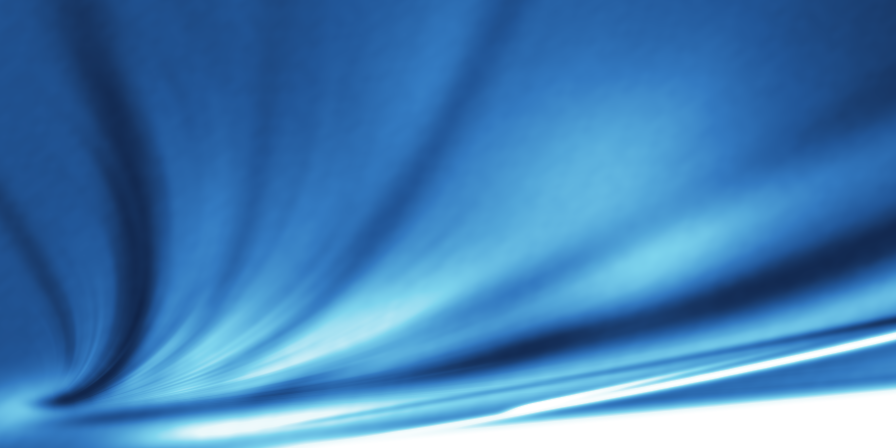
Give the GLSL for this background, as a Shadertoy shader.

```glsl
// Blue motion-blurred tunnel: curved streaks fanning out from a low left vanishing point.

const vec2 VANISH = vec2(0.03, 0.085);   // units of canvas height
const float BASE_TONE = 1.8;
const float FAN_STRENGTH = 1.9;          // contrast of the fine streaks
const float FAN_DENSITY = 6.0;
const float GRAIN = 0.12;
const float FADE_IN = 0.14;              // part of each curve that fades in
const float FLOOR_SLOPE = 0.092;
const float FLOOR_OFFSET = -0.045;
const float FLOOR_SOFTNESS = 0.024;
const float WHITE_TONE = 7.0;
const int CURVE_STEPS = 20;

// Tone ramp from deep navy to white
const vec3 RAMP[8] = vec3[8](
    vec3(0.05, 0.11, 0.24), vec3(0.09, 0.21, 0.39),
    vec3(0.13, 0.34, 0.60), vec3(0.20, 0.48, 0.76),
    vec3(0.32, 0.65, 0.85), vec3(0.49, 0.83, 0.93),
    vec3(0.91, 0.97, 0.98), vec3(1.0));

vec3 toneColor(float tone) {
    float t = clamp(tone, 0.0, 6.999);
    int i = int(t);
    return mix(RAMP[i], RAMP[i + 1], fract(t));
}

float hash(vec2 p) {
    vec3 q = fract(vec3(p.xyx) * 0.1031);
    q += dot(q, q.yzx + 33.33);
    return fract((q.x + q.y) * q.z);
}

float noise(vec2 p) {
    vec2 i = floor(p), f = fract(p);
    f = f * f * (3.0 - 2.0 * f);
    return mix(mix(hash(i), hash(i + vec2(1, 0)), f.x),
               mix(hash(i + vec2(0, 1)), hash(i + vec2(1, 1)), f.x), f.y);
}

// Soft tilted ellipse
float glow(vec2 p, vec2 center, vec2 radii, float tilt) {
    vec2 d = p - center;
    float c = cos(tilt), s = sin(tilt);
    d = vec2(c * d.x + s * d.y, c * d.y - s * d.x) / radii;
    return exp(-dot(d, d));
}

// Soft quadratic curve; width and strength run from start to end
float streak(vec2 p, vec2 a, vec2 bend, vec2 b, vec2 width, vec2 strength) {
    float nearest = 1e9, along = 0.0;
    vec2 from = a;
    for (int i = 1; i <= CURVE_STEPS; i++) {
        float t = float(i) / float(CURVE_STEPS);
        vec2 to = mix(mix(a, bend, t), mix(bend, b, t), t);
        vec2 edge = to - from;
        float h = clamp(dot(p - from, edge) / dot(edge, edge), 0.0, 1.0);
        float d = length(p - from - h * edge);
        if (d < nearest) {
            nearest = d;
            along = t - (1.0 - h) / float(CURVE_STEPS);
        }
        from = to;
    }
    float q = nearest / mix(width.x, width.y, along);
    return mix(strength.x, strength.y, along) * smoothstep(0.0, FADE_IN, along) * exp(-q * q);
}

// Fine streaks that follow the bending fan
float fan(vec2 p) {
    vec2 d = p - VANISH;
    float r = length(d) + 0.001;
    float lane = log(max(atan(d.y, d.x), 0.01) / r);
    float n = 0.6 * noise(vec2(lane * FAN_DENSITY, r * 3.0))
            + 0.4 * noise(vec2(lane * FAN_DENSITY * 2.7 + 9.0, r * 5.0));
    float reach = smoothstep(0.05, 0.2, r) * (0.15 + exp(-r * r * 2.2));
    return (n - 0.5) * reach * smoothstep(0.0, 0.08, d.y) * smoothstep(0.0, 0.3, d.x);
}

float lightField(vec2 p) {
    float t = BASE_TONE;
    t += 1.0 * glow(p, vec2(1.15, 0.50), vec2(0.65, 0.45), 0.5);
    t += 1.5 * glow(p, vec2(1.36, 0.64), vec2(0.34, 0.18), 0.6);
    t += 2.2 * glow(p, vec2(1.46, 0.43), vec2(0.30, 0.11), 0.5);
    t += 2.6 * glow(p, vec2(0.86, 0.25), vec2(0.30, 0.12), 0.55);
    t += 2.7 * glow(p, vec2(0.47, 0.16), vec2(0.32, 0.12), 0.35);
    t += 0.9 * glow(p, vec2(0.50, 0.36), vec2(0.30, 0.18), 0.9);
    t += 2.6 * glow(p, VANISH, vec2(0.15, 0.06), 0.3);
    t += 0.7 * glow(p, vec2(0.98, 0.86), vec2(0.35, 0.12), 1.1);
    t += 0.8 * glow(p, vec2(1.85, 0.62), vec2(0.35, 0.10), 0.45);
    t -= 0.7 * glow(p, vec2(2.0, 1.0), vec2(0.40, 0.22), 0.4);
    return t;
}

void mainImage(out vec4 fragColor, in vec2 fragCoord) {
    vec2 p = fragCoord / iResolution.y;
    float tone = lightField(p) + FAN_STRENGTH * fan(p);
    tone += GRAIN * (noise(mat2(0.8, -0.6, 0.6, 0.8) * p * vec2(40.0, 60.0)) - 0.5);

    // Dark ribs, left to right
    tone += streak(p, vec2(0.165, 0.14), vec2(0.15, 0.36), vec2(-0.02, 0.57), vec2(0.02, 0.035), vec2(-0.6, -0.6));
    tone += streak(p, vec2(0.03, 0.10), vec2(0.53, 0.06), vec2(0.15, 1.05), vec2(0.012, 0.075), vec2(-4.0, -0.7));
    tone += streak(p, vec2(0.28, 0.13), vec2(0.615, 0.275), vec2(0.61, 1.05), vec2(0.018, 0.05), vec2(-1.2, -0.3));
    tone += streak(p, vec2(0.40, 0.12), vec2(0.845, 0.30), vec2(1.15, 1.03), vec2(0.02, 0.055), vec2(-1.3, -0.7));
    tone += streak(p, vec2(0.47, 0.075), vec2(1.265, 0.37), vec2(2.05, 0.81), vec2(0.02, 0.07), vec2(-1.6, -0.8));
    tone += streak(p, vec2(0.0, 0.045), vec2(1.27, 0.15), vec2(2.05, 0.50), vec2(0.014, 0.06), vec2(-2.4, -1.5));
    tone -= 0.9 * glow(p, vec2(1.23, 0.25), vec2(0.16, 0.035), 0.3);

    // Light rails and the gaps between them
    tone += streak(p, vec2(0.15, 0.0), vec2(1.45, 0.13), vec2(2.05, 0.36), vec2(0.03, 0.055), vec2(2.8, 2.6));
    tone += streak(p, vec2(0.55, 0.035), vec2(1.3, 0.155), vec2(2.05, 0.295), vec2(0.006, 0.011), vec2(-0.8, -2.0));
    tone += streak(p, vec2(1.15, 0.07), vec2(1.6, 0.12), vec2(2.05, 0.19), vec2(0.008, 0.04), vec2(-0.5, 1.6));
    tone += streak(p, vec2(1.1, 0.075), vec2(1.45, 0.15), vec2(1.85, 0.242), vec2(0.008, 0.006), vec2(4.0, 0.0));
    tone += streak(p, vec2(0.7, 0.0), vec2(1.43, 0.115), vec2(2.05, 0.262), vec2(0.009, 0.013), vec2(3.0, 5.0));

    // Overexposed floor
    float floorEdge = FLOOR_OFFSET + FLOOR_SLOPE * p.x;
    float floorMask = 1.0 - smoothstep(-FLOOR_SOFTNESS, FLOOR_SOFTNESS, p.y - floorEdge);
    tone = mix(tone, WHITE_TONE, floorMask * smoothstep(0.3, 0.75, p.x));

    fragColor = vec4(toneColor(tone), 1.0);
}
```
